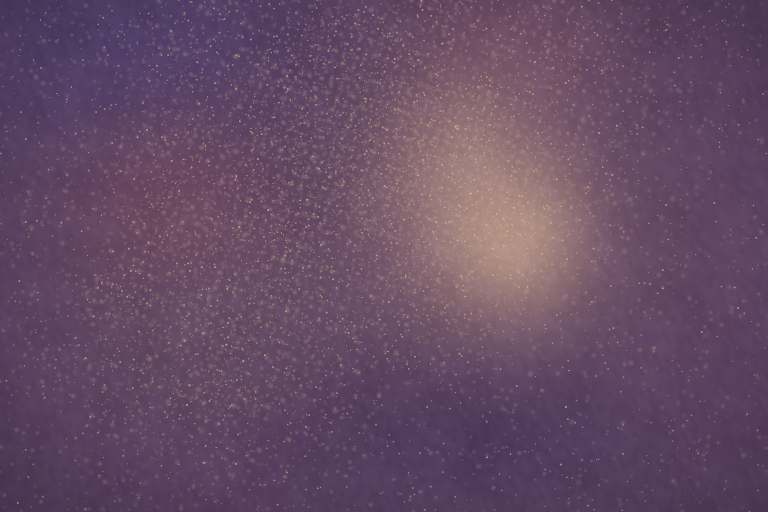
Reproduce this background procedurally as a Shadertoy shader.

```glsl
// Golden dust drifting through a warm glow on a dusky violet haze.

float hash(vec2 p) {
    return fract(sin(dot(p, vec2(127.1, 311.7))) * 43758.5453);
}

float noise(vec2 p) {
    vec2 i = floor(p), f = fract(p);
    f = f * f * (3.0 - 2.0 * f);
    return mix(mix(hash(i), hash(i + vec2(1, 0)), f.x),
               mix(hash(i + vec2(0, 1)), hash(i + vec2(1, 1)), f.x), f.y);
}

// Gaussian spot with separate horizontal and vertical radii
float glow(vec2 p, vec2 center, vec2 radius) {
    vec2 d = (p - center) / radius;
    return exp(-dot(d, d));
}

vec3 haze(vec2 p) {
    vec3 col = vec3(0.335, 0.245, 0.37);
    col = mix(col, vec3(0.31, 0.25, 0.43), 0.85 * glow(p, vec2(0.22, 0.93), vec2(0.33, 0.24)));
    col = mix(col, vec3(0.44, 0.29, 0.38), 0.85 * glow(p, vec2(0.33, 0.58), vec2(0.23, 0.20)));
    col = mix(col, vec3(0.41, 0.31, 0.40), 0.70 * glow(p, vec2(0.40, 0.34), vec2(0.30, 0.22)));
    col = mix(col, vec3(0.46, 0.32, 0.40), 0.75 * glow(p, vec2(1.00, 0.88), vec2(0.25, 0.20)));
    col = mix(col, vec3(0.39, 0.28, 0.39), 0.70 * glow(p, vec2(1.32, 0.48), vec2(0.28, 0.34)));
    col = mix(col, vec3(0.29, 0.215, 0.355), 0.80 * glow(p, vec2(0.95, 0.15), vec2(0.30, 0.13)));
    // Main light: wide rose halo, upper lobe, bright core
    col = mix(col, vec3(0.52, 0.39, 0.44), 0.85 * glow(p, vec2(0.93, 0.56), vec2(0.27, 0.25)));
    col = mix(col, vec3(0.63, 0.50, 0.49), 0.75 * glow(p, vec2(0.91, 0.68), vec2(0.14, 0.15)));
    col = mix(col, vec3(0.73, 0.60, 0.54), 0.90 * glow(p, vec2(1.00, 0.53), vec2(0.135, 0.14)));
    return col;
}

// How thickly the dust gathers, 0 to 1
float dustDensity(vec2 p) {
    float d = 0.10;
    d += 0.75 * glow(p, vec2(0.86, 0.62), vec2(0.26, 0.26));
    d += 0.60 * glow(p, vec2(0.42, 0.40), vec2(0.24, 0.25));
    d += 0.40 * glow(p, vec2(0.52, 0.72), vec2(0.28, 0.25));
    d += 0.35 * glow(p, vec2(0.78, 0.97), vec2(0.40, 0.20));
    return min(d * (0.7 + 0.6 * noise(p * 9.0)), 1.0);
}

// One jittered grid of round specks; returns coverage
float specks(vec2 p, float cell, float radius, float softness, float seed) {
    float angle = seed * 1.7;
    mat2 turn = mat2(cos(angle), sin(angle), -sin(angle), cos(angle));
    vec2 q = turn * p / cell + seed * 17.0;
    vec2 id = floor(q);
    float room = max(0.5 - radius * 1.3 / cell, 0.0);
    vec2 jitter = vec2(hash(id + seed), hash(id + seed + 41.3)) - 0.5;
    vec2 center = id + 0.5 + 2.0 * room * jitter;
    float density = dustDensity((center - seed * 17.0) * turn * cell);
    float r = radius * mix(0.6, 1.2, hash(id + 7.9));
    float edge = max(softness * r, 0.7 / iResolution.y);
    float dist = length(q - center) * cell;
    float shape = 1.0 - smoothstep(r - edge, r + 0.3 * edge, dist);
    float present = step(hash(id + seed * 3.1 + 5.7), density);
    return shape * present * mix(0.25, 1.0, hash(id + 23.1));
}

void mainImage(out vec4 fragColor, in vec2 fragCoord) {
    // Height spans 0 to 1, the usual width 0 to 1.5
    vec2 p = (fragCoord - 0.5 * iResolution.xy) / iResolution.y + vec2(0.75, 0.5);
    vec3 col = haze(p);

    // Faint slanted mottling in the haze
    vec2 slant = vec2(p.x + 0.5 * p.y, p.y - 0.5 * p.x);
    col += 0.028 * (noise(slant * vec2(95.0, 60.0)) - 0.5);
    col += 0.022 * (noise(p * 14.0) - 0.5);

    // Out of focus motes
    vec3 moteColor = mix(col, vec3(0.78, 0.64, 0.53), 0.7);
    for (float i = 1.0; i < 5.0; i++) {
        float mote = specks(p, 0.015 + 0.002 * i, 0.0035 + 0.0006 * i, 0.9, i);
        col = mix(col, moteColor, 0.38 * mote);
    }

    // Sharp golden and rosy sparks
    for (float i = 5.0; i < 9.0; i++) {
        float spark = specks(p, 0.012 + 0.0015 * i, 0.0021, 0.7, i);
        vec3 tint = i > 7.0 ? vec3(0.85, 0.56, 0.53) : vec3(0.90, 0.78, 0.58);
        col = mix(col, tint, 0.65 * spark);
    }

    // Darkened corners
    vec2 fromCenter = (p - vec2(0.75, 0.5)) / vec2(0.75, 0.5);
    col *= 1.0 - 0.12 * smoothstep(0.8, 1.9, dot(fromCenter, fromCenter));
    fragColor = vec4(col, 1.0);
}
```
